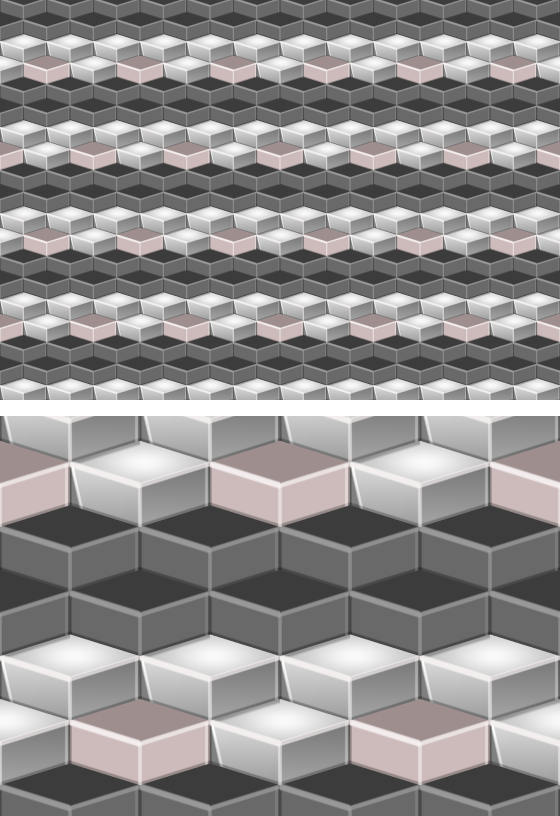
Top, the full canvas; bottom, a detail of the centre.
Reproduce this pattern procedurally as a Shadertoy shader.

```glsl
// Rows of bevelled isometric blocks in charcoal, silver and dusty rose.

const float BLOCKS_ACROSS = 12.0;
const float HALF_TOP = 0.155;                  // half height of the top rhombus
const float SIDE = 0.306;                      // height of a side face
const float PITCH = HALF_TOP + SIDE;           // distance between rows
const float FIRST_ROW = 1.19;                  // apex of row zero below the top edge
const int SAMPLES = 3;

const vec3 CHARCOAL_TOP = vec3(0.235);
const vec3 CHARCOAL_SIDE = vec3(0.41);
const vec3 ROSE_TOP = vec3(0.62, 0.56, 0.555);
const vec3 ROSE_SIDE = vec3(0.80, 0.735, 0.73);

// Soft line: one at distance zero, fading out at the given width.
float line(float dist, float width) {
    return 1.0 - smoothstep(width * 0.45, width, abs(dist));
}

// Centre column of the block that covers x in a given row.
float columnCentre(float x, float row) {
    float shift = 0.5 * mod(row, 2.0);
    return floor(x - shift + 0.5) + shift;
}

// Row whose hexagonal outline holds the point.
float findRow(vec2 p) {
    float row = floor((p.y - FIRST_ROW) / PITCH);
    float dx = abs(p.x - columnCentre(p.x, row));
    float depth = p.y - FIRST_ROW - row * PITCH;
    return depth < 2.0 * HALF_TOP * dx ? row - 1.0 : row;
}

// Silver top: a glow in the middle and a shaded rear left bevel.
vec3 silverTop(vec2 q, float rear) {
    vec2 r = vec2(q.x - 0.03, (q.y - HALF_TOP) * 2.4);
    float tone = mix(0.98, 0.79, smoothstep(0.0, 0.46, length(r)));
    float bevel = (1.0 - smoothstep(0.012, 0.04, rear)) * step(q.x, 0.0);
    return vec3(tone - 0.22 * bevel);
}

// Silver side: s runs from the front edge outward, v runs downward.
vec3 silverSide(float s, float v, bool left) {
    if (!left) return vec3(mix(0.46, 0.65, clamp(0.65 * v + 0.35 * (1.0 - s), 0.0, 1.0)));
    float tone = mix(0.87, 0.61, clamp(0.65 * v + 0.35 * (1.0 - s), 0.0, 1.0));
    float wedge = smoothstep(-0.02, 0.02, s - 1.0 + 0.15 * v);
    float rim = line(s - 0.985 + 0.15 * v, 0.035);
    return vec3(mix(tone, 0.50, wedge) + 0.16 * rim);
}

// Colour of one block; q is measured from its rear apex, y downward.
vec3 shadeBlock(vec2 q, bool silver, bool rose) {
    float s = 2.0 * abs(q.x);
    float rear = q.y - HALF_TOP * s;
    float below = q.y - HALF_TOP * (2.0 - s);
    float v = below / SIDE;
    bool left = q.x < 0.0;
    bool bright = silver || rose;

    // Flat faces
    vec3 top = rose ? ROSE_TOP : silver ? silverTop(q, rear) : CHARCOAL_TOP;
    vec3 side = rose ? ROSE_SIDE : silver ? silverSide(s, v, left) : CHARCOAL_SIDE;
    vec3 color = below < 0.0 ? top : side;

    // Seams where neighbouring blocks meet
    float foot = line(SIDE - below, 0.028);
    color = mix(color, color * 0.58, foot * (bright ? 0.65 : 0.75));
    color = mix(color, color * 0.7, line(0.5 - abs(q.x), 0.016) * step(0.0, below));

    // Lit rims of the top face and the front corner
    float rim = line(below - 0.010, left ? 0.032 : 0.024);
    float corner = line(q.x, 0.018) * step(0.0, below);
    vec3 rimColor = bright ? vec3(0.97, 0.95, 0.95) : vec3(0.62);
    color = mix(color, rimColor, rim * (left ? 0.9 : 0.7));
    color = mix(color, rimColor, corner * (bright ? 0.6 : 0.65));

    // Thin light on the outer right corner
    float outer = line(q.x - 0.475, 0.014) * step(0.0, below);
    return mix(color, rimColor, outer * (rose ? 0.5 : 0.35));
}

vec3 pattern(vec2 p) {
    float row = findRow(p);
    float centre = columnCentre(p.x, row);
    float band = mod(row, 4.0);
    bool accentRow = band < 0.5;
    bool rose = accentRow && mod(centre + floor(row / 4.0 + 0.1), 2.0) > 0.5;
    bool silver = !rose && (accentRow || band > 2.5);
    return shadeBlock(p - vec2(centre, FIRST_ROW + row * PITCH), silver, rose);
}

void mainImage(out vec4 fragColor, in vec2 fragCoord) {
    float scale = BLOCKS_ACROSS / iResolution.x;
    vec3 sum = vec3(0.0);

    // Average a small grid of samples to smooth every edge
    for (int j = 0; j < SAMPLES; j++) {
        for (int i = 0; i < SAMPLES; i++) {
            vec2 offset = (vec2(i, j) + 0.5) / float(SAMPLES) - 0.5;
            vec2 point = fragCoord + offset;
            sum += pattern(vec2(point.x, iResolution.y - point.y) * scale);
        }
    }
    fragColor = vec4(sum / float(SAMPLES * SAMPLES), 1.0);
}
```
